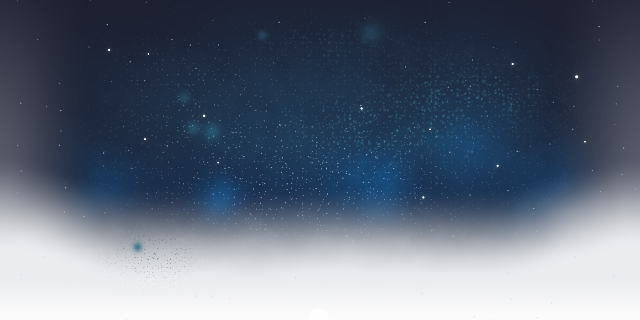
A Shadertoy shader for this background:

```glsl
const vec3 NIGHT = vec3(.11, .12, .185);
const vec3 NEBULA = vec3(.125, .24, .35);
const vec3 AZURE = vec3(.08, .36, .60);
const vec3 TEAL = vec3(.20, .48, .58);
const vec3 MIST = vec3(.92, .925, .935);

// Glow: centre, radius, strength
const vec4 GLOWS[10] = vec4[](
    vec4(.69, .38, .060, .75), vec4(1.17, .43, .110, .50),
    vec4(.325, .42, .100, .32), vec4(1.47, .545, .110, .32),
    vec4(1.69, .40, .150, .35), vec4(.664, .588, .026, .50),
    vec4(.604, .60, .020, .45), vec4(.576, .693, .018, .35),
    vec4(1.16, .896, .030, .30), vec4(.82, .89, .014, .40));

// Bright stars: centre, radius
const vec3 STARS[12] = vec3[](
    vec3(.341, .844, .0034), vec3(1.802, .760, .0045), vec3(.638, .638, .0036),
    vec3(1.130, .661, .0033), vec3(1.555, .482, .0033), vec3(1.323, .383, .0033),
    vec3(.453, .565, .0030), vec3(1.602, .800, .0032), vec3(.682, .492, .0026),
    vec3(1.828, .557, .0024), vec3(.464, .831, .0024), vec3(1.344, .596, .0024));

vec3 hash3(vec2 p) {
    vec3 q = fract(vec3(p.xyx) * vec3(.1031, .1030, .0973));
    q += dot(q, q.yxz + 33.33);
    return fract((q.xxy + q.yzz) * q.zyx);
}

float noise(vec2 p) {
    vec2 i = floor(p), f = fract(p);
    f = f * f * (3. - 2. * f);
    return mix(mix(hash3(i).x, hash3(i + vec2(1, 0)).x, f.x),
               mix(hash3(i + vec2(0, 1)).x, hash3(i + vec2(1, 1)).x, f.x), f.y);
}

float fbm(vec2 p) {
    float sum = 0., amp = .5;
    for (int i = 0; i < 5; i++) {
        sum += amp * noise(p);
        p = mat2(1.6, 1.2, -1.2, 1.6) * p + 7.3;
        amp *= .5;
    }
    return sum;
}

float blob(vec2 p, vec2 centre, vec2 size) {
    vec2 d = (p - centre) / size;
    return exp(-dot(d, d));
}

// One soft dot in a share of the grid cells
float dots(vec2 p, float cells, float share, float radius) {
    vec2 id = floor(p * cells);
    vec3 h = hash3(id + cells);
    float d = length(fract(p * cells) - .25 - .5 * h.xy) / cells;
    float bright = .3 + .7 * hash3(id + 51.).y;
    return step(h.z, share) * bright * smoothstep(radius, radius * .2, d);
}

void mainImage(out vec4 fragColor, in vec2 fragCoord) {
    vec2 p = fragCoord / iResolution.y;
    float side = abs(p.x - .5 * iResolution.x / iResolution.y);
    float cloud = fbm(p * 4.);
    float wisps = fbm(p * 9. + 20.);

    // Night sky and broad nebula
    float haze = blob(p, vec2(1.08, .58), vec2(.70, .30));
    vec3 col = mix(NIGHT, NEBULA, clamp(haze * (.35 + 1.1 * cloud), 0., 1.));
    col = mix(col, vec3(.09, .19, .34), .6 * blob(p, vec2(1.0, .40), vec2(.75, .13)));
    col += vec3(.01, .06, .07) * (wisps - .35) * haze;

    // Blue clouds and small teal halos
    for (int i = 0; i < GLOWS.length(); i++) {
        vec4 g = GLOWS[i];
        float large = smoothstep(.03, .06, g.z);
        float ragged = mix(1., .45 + 1.1 * wisps, large);
        float glow = blob(p, g.xy, vec2(g.z)) * g.w * ragged;
        col = mix(col, mix(TEAL, AZURE, large), min(glow, 1.));
    }

    // Grey side haze, then mist rising from below
    float sideHaze = smoothstep(.70, 1.02, side) * smoothstep(1.25, .35, p.y);
    col = mix(col, vec3(.50, .50, .55), .65 * sideHaze);
    float level = p.y - .10 * smoothstep(.55, 1., side) + .05 * (cloud - .5);
    col = mix(col, MIST, smoothstep(.42, .12, level));
    col = mix(col, vec3(.985), smoothstep(.14, .0, p.y));

    // Teal star clusters
    float cluster = blob(p, vec2(1.17, .58), vec2(.20, .13))
                  + blob(p, vec2(1.48, .69), vec2(.20, .10))
                  + .4 * blob(p, vec2(1.05, .86), vec2(.25, .08));
    float clustered = dots(p, 48., .40, .0075) * .6 + dots(p + 3.7, 75., .45, .0045);
    col = mix(col, vec3(.25, .55, .64), min(.65 * cluster * clustered, 1.));

    // Fine white dust
    float dust = blob(p, vec2(.92, .42), vec2(.42, .18))
               + .5 * blob(p, vec2(.62, .68), vec2(.28, .20))
               + .35 * blob(p, vec2(1.4, .60), vec2(.40, .28));
    float specks = dots(p, 62., .30, .0032) + .7 * dots(p + 1.3, 95., .22, .0025);
    col = mix(col, vec3(.80, .87, .94), min(.75 * dust * specks, 1.));
    col = mix(col, vec3(.75, .80, .92), .7 * dots(p + 5.1, 15., .28, .0036));

    // Bright stars
    for (int i = 0; i < STARS.length(); i++) {
        vec3 s = STARS[i];
        float d = length(p - s.xy);
        float star = smoothstep(s.z * 1.5, s.z * .5, d) + .15 * exp(-d / s.z * .7);
        col = mix(col, vec3(1), min(star, 1.));
    }

    // Dark spray around a teal spot
    float spray = blob(p, vec2(.48, .21), vec2(.12, .075));
    float grains = dots(p + 2.2, 70., .45, .0034) + dots(p + 8.4, 110., .40, .0023);
    col = mix(col, vec3(.27, .40, .48), min(.7 * spray * grains, 1.));
    col = mix(col, vec3(.20, .43, .52), .85 * blob(p, vec2(.43, .228), vec2(.014)));

    // Pale disc at the lower edge
    float disc = smoothstep(.034, .028, length(p - vec2(.997, .005)));
    col = mix(col, vec3(1), .8 * disc);

    fragColor = vec4(clamp(col, 0., 1.), 1);
}
```
